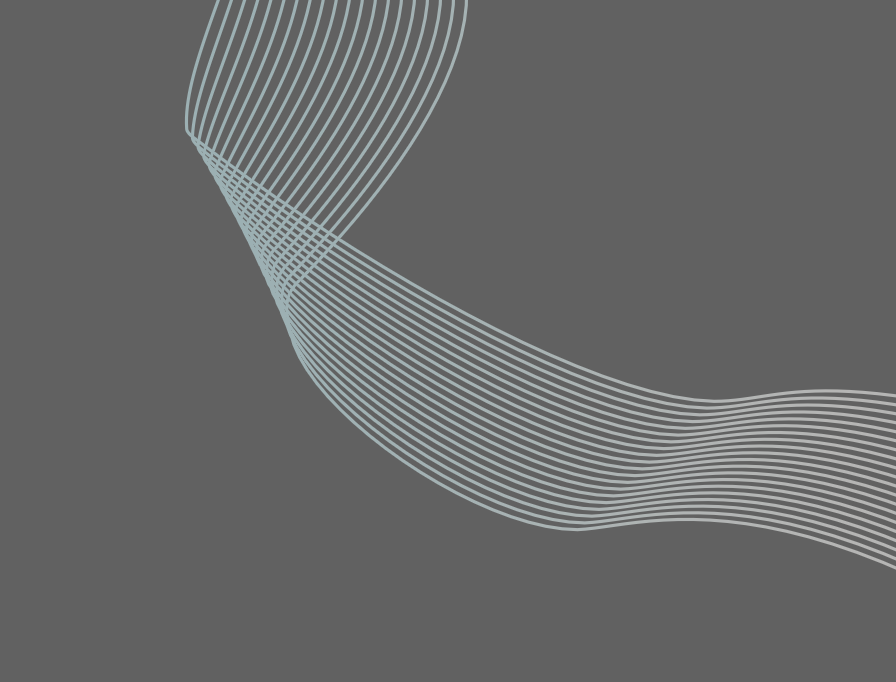
A Shadertoy shader for this background:

```glsl
// Twisting ribbon of fine pale lines sweeping across a flat grey background.

const int LINES = 20;
const int SPANS = 4;
const int STEPS = 20;

// Control points of the two outer strands: four joined cubic spans each.
// The canvas is 7.68 units wide, with y measured down from the top edge.
const vec2 FIRST[13] = vec2[13](
    vec2(1.90, -0.08), vec2(1.72, 0.42), vec2(1.58, 0.80),
    vec2(1.60, 1.10), vec2(1.60, 1.15), vec2(1.68, 1.19),
    vec2(1.78, 1.27), vec2(3.00, 2.20), vec2(5.05, 3.42),
    vec2(6.12, 3.44), vec2(6.55, 3.44), vec2(6.80, 3.26),
    vec2(7.80, 3.41));
const vec2 LAST[13] = vec2[13](
    vec2(4.00, -0.08), vec2(4.02, 0.75), vec2(3.18, 1.78),
    vec2(2.54, 2.43), vec2(2.42, 2.56), vec2(2.46, 2.70),
    vec2(2.49, 2.85), vec2(2.62, 3.52), vec2(4.10, 4.54),
    vec2(4.95, 4.54), vec2(5.40, 4.52), vec2(6.20, 4.20),
    vec2(7.80, 4.92));

vec2 cubic(vec2 a, vec2 b, vec2 c, vec2 d, float t) {
    float s = 1.0 - t;
    return s * s * s * a + 3.0 * s * t * (s * b + t * c) + t * t * t * d;
}

float segmentDistance(vec2 p, vec2 a, vec2 b) {
    vec2 ab = b - a;
    vec2 ap = p - a;
    return length(ap - ab * clamp(dot(ap, ab) / dot(ab, ab), 0.0, 1.0));
}

float curveDistance(vec2 p, vec2 a, vec2 b, vec2 c, vec2 d) {
    float nearest = 1e3;
    vec2 previous = a;
    for (int i = 1; i <= STEPS; i++) {
        vec2 next = cubic(a, b, c, d, float(i) / float(STEPS));
        nearest = min(nearest, segmentDistance(p, previous, next));
        previous = next;
    }
    return nearest;
}

// Distance to the nearest strand blended between the outer two.
float ribbonDistance(vec2 p, float reach) {
    float nearest = 1e3;
    for (int i = 0; i < LINES; i++) {
        float blend = float(i) / float(LINES - 1);
        for (int j = 0; j < SPANS; j++) {
            int k = 3 * j;
            vec2 a = mix(FIRST[k], LAST[k], blend);
            vec2 b = mix(FIRST[k + 1], LAST[k + 1], blend);
            vec2 c = mix(FIRST[k + 2], LAST[k + 2], blend);
            vec2 d = mix(FIRST[k + 3], LAST[k + 3], blend);

            // Skip spans whose bounding box is out of reach.
            vec2 low = min(min(a, b), min(c, d)) - reach;
            vec2 high = max(max(a, b), max(c, d)) + reach;
            if (any(lessThan(p, low)) || any(greaterThan(p, high))) continue;
            nearest = min(nearest, curveDistance(p, a, b, c, d));
        }
    }
    return nearest;
}

void mainImage(out vec4 fragColor, in vec2 fragCoord) {
    float pixel = 7.68 / iResolution.x;
    vec2 p = vec2(fragCoord.x, iResolution.y - fragCoord.y) * pixel;

    // Antialiased strokes
    float halfWidth = 0.0135;
    float d = ribbonDistance(p, halfWidth + pixel);
    float stroke = clamp((halfWidth - d) / pixel + 0.5, 0.0, 1.0);

    // Blue-grey on the left fades to neutral grey on the right
    vec3 background = vec3(0.38);
    vec3 strand = mix(vec3(0.61, 0.69, 0.70), vec3(0.71, 0.71, 0.705),
                      smoothstep(1.5, 7.6, p.x));
    fragColor = vec4(mix(background, strand, stroke), 1.0);
}
```
